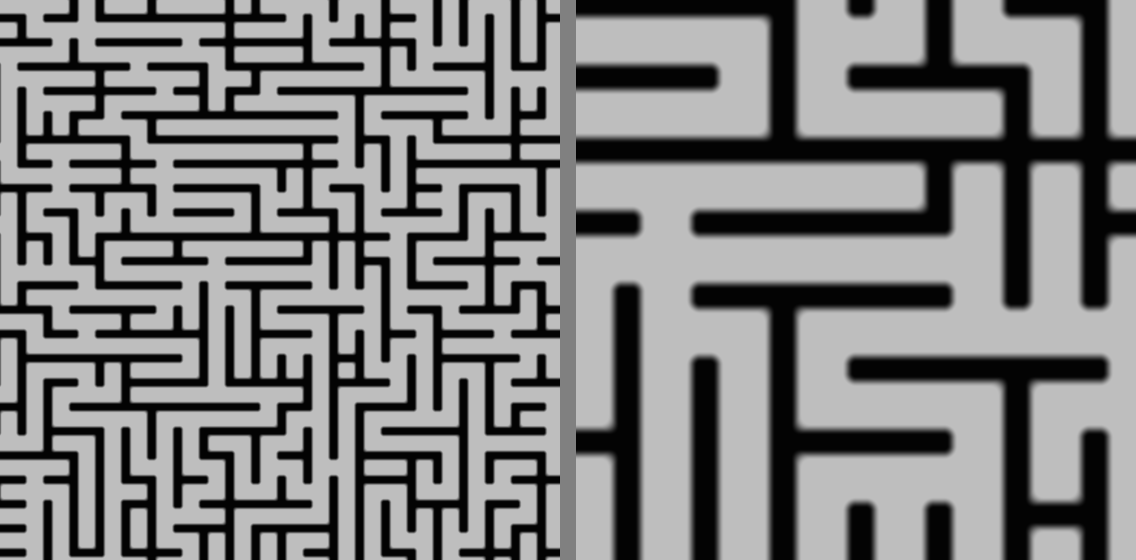
Left, the full canvas; right, a detail of the centre.
A Shadertoy shader for this pattern:

```glsl
#define PITCH vec2(0.0464, 0.0434)
#define FIRST_POST vec2(0.039, 0.013)
#define HALF_WALL vec2(0.0080, 0.0074)
#define CORNER 0.005
#define FILLET 0.006
#define SOFTNESS 0.0033
#define STRAIGHTNESS 0.35
#define HORIZONTAL_SHARE 0.53
#define WALL_COLOUR vec3(0.012)
#define FLOOR_COLOUR vec3(0.745)

float hash(ivec2 p, int salt) {
    uint h = uint(p.x + 99) * 1597u + uint(p.y + 99) * 51749u + uint(salt) * 7919u;
    h *= 747796405u;
    h ^= h >> 15;
    h *= 277803737u;
    h ^= h >> 16;
    return float(h & 65535u) / 65536.0;
}

// Directions: 0 right, 1 up, 2 left, 3 down
ivec2 heading(int k) {
    int s = k < 2 ? 1 : -1;
    return (k & 1) == 0 ? ivec2(s, 0) : ivec2(0, s);
}

// Even posts send their wall in a free random direction
int evenLean(ivec2 post) {
    int axis = hash(post, 0) < HORIZONTAL_SHARE ? 0 : 1;
    return axis + (hash(post, 5) < 0.5 ? 0 : 2);
}

// Odd posts avoid doubled walls and closed boxes, and favour straight runs
int oddLean(ivec2 post) {
    int near[4];
    for (int k = 0; k < 4; k++) near[k] = evenLean(post + heading(k));
    int choice = 0;
    float best = -99.0;
    for (int k = 0; k < 4; k++) {
        int left = (k + 1) & 3, back = (k + 2) & 3, right = (k + 3) & 3;
        float score = hash(post, k + 1);
        if (near[back] == k) score += STRAIGHTNESS;
        if (near[k] == k) score += 0.5 * STRAIGHTNESS;
        bool doubled = near[k] == back;
        bool boxed = (near[k] == left && near[left] == right)
                  || (near[k] == right && near[right] == left);
        if (doubled || boxed) score -= 4.0;
        if (score > best) {
            best = score;
            choice = k;
        }
    }
    return choice;
}

int lean(ivec2 post) {
    return ((post.x + post.y) & 1) == 0 ? evenLean(post) : oddLean(post);
}

float smoothMin(float a, float b, float k) {
    float h = max(k - abs(a - b), 0.0) / k;
    return min(a, b) - 0.25 * h * h * k;
}

float roundedBox(vec2 p, vec2 halfSize, float radius) {
    vec2 d = abs(p) - halfSize + radius;
    return length(max(d, 0.0)) + min(max(d.x, d.y), 0.0) - radius;
}

// Signed distance to the walls around the nearest post
float mazeDistance(vec2 p) {
    vec2 cell = (p - FIRST_POST) / PITCH;
    vec2 nearest = floor(cell + 0.5);
    vec2 q = (cell - nearest) * PITCH;
    ivec2 post = ivec2(nearest);
    int own = lean(post);
    float across = 1.0, upright = 1.0;
    for (int k = 0; k < 4; k++) {
        ivec2 dir = heading(k);
        if (own == k || lean(post + dir) == ((k + 2) & 3)) {
            float along = dot(q, vec2(dir));
            if ((k & 1) == 0) across = min(across, max(-along, abs(q.y) - HALF_WALL.y));
            else upright = min(upright, max(-along, abs(q.x) - HALF_WALL.x));
        }
    }
    float arms = smoothMin(across, upright, FILLET);
    return min(arms, roundedBox(q, HALF_WALL, CORNER));
}

void mainImage(out vec4 fragColor, in vec2 fragCoord) {
    vec2 p = fragCoord / iResolution.y;
    float light = smoothstep(-SOFTNESS, SOFTNESS, mazeDistance(p));
    fragColor = vec4(mix(WALL_COLOUR, FLOOR_COLOUR, light), 1.0);
}
```
